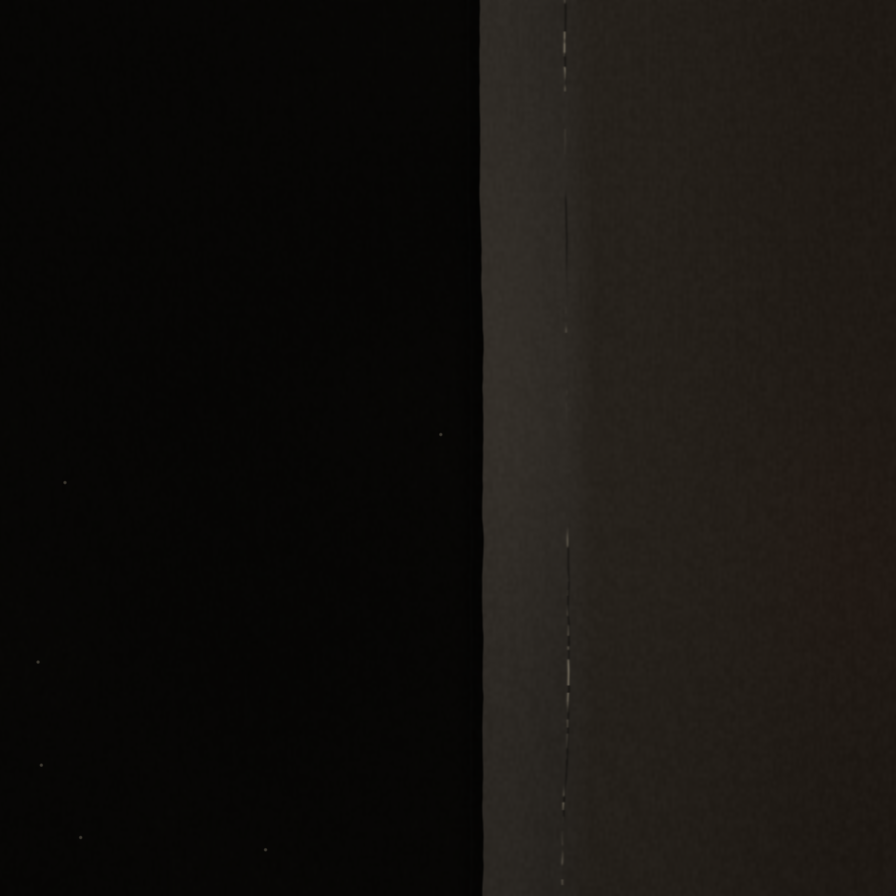
Write a three.js fragment shader that draws this texture.

```glsl
// A near-black field meets a warm grey-brown panel along a slightly ragged edge.
// Smooth gradients shade the panel, a broken pale thread runs down it,
// and value noise supplies the ragged edge, the worn thread and the fine grain.

varying vec2 vUv;

const vec3 BLACK_FIELD = vec3(0.026, 0.023, 0.018);
const vec3 STRIP_COLOR = vec3(0.193, 0.176, 0.155);
const vec3 PANEL_COLOR = vec3(0.150, 0.132, 0.110);
const vec3 PANEL_FAR   = vec3(0.122, 0.101, 0.081);
const vec3 FLECK_COLOR = vec3(0.46, 0.43, 0.37);
const float EDGE_X = 0.5390;
const float EDGE_SOFT = 0.0016;
const float THREAD_WIDTH = 0.0017;
const float GRAIN = 0.013;
const float SPECK_CELLS = 9.0;
const float SPECK_CHANCE = 0.13;

float hash(vec2 p) {
  return fract(sin(dot(p, vec2(127.1, 311.7))) * 43758.5453);
}

float noise(vec2 p) {
  vec2 i = floor(p);
  vec2 f = fract(p);
  f = f * f * (3.0 - 2.0 * f);
  return mix(mix(hash(i), hash(i + vec2(1.0, 0.0)), f.x),
             mix(hash(i + vec2(0.0, 1.0)), hash(i + vec2(1.0, 1.0)), f.x), f.y);
}

float fbm(vec2 p) {
  float sum = 0.0;
  float amp = 0.5;
  for (int i = 0; i < 4; i++) {
    sum += amp * noise(p);
    p = p * 2.03 + 17.3;
    amp *= 0.5;
  }
  return sum;
}

float bump(float x, float center, float width) {
  float d = (x - center) / width;
  return exp(-d * d);
}

// Ragged boundary, leaning a little left toward the top
float edgeX(float y) {
  float ragged = noise(vec2(y * 28.0, 3.0)) + 0.4 * noise(vec2(y * 90.0, 8.0)) - 0.7;
  return EDGE_X - 0.0030 * smoothstep(0.58, 0.78, y) + 0.0018 * ragged;
}

// Path of the thread, bowed right in the lower half
float threadX(float y) {
  float bow = mix(0.6280, 0.6340, smoothstep(0.06, 0.22, y));
  return bow - 0.0035 * smoothstep(0.25, 0.95, y)
       + 0.0012 * (noise(vec2(y * 60.0, 5.0)) - 0.5);
}

// Stretches where the thread shows pale
float threadWear(float y) {
  float wear = bump(y, 0.94, 0.07) + bump(y, 0.60, 0.035) + 0.7 * bump(y, 0.395, 0.012)
             + bump(y, 0.25, 0.065) + 0.8 * bump(y, 0.105, 0.012) + 0.6 * bump(y, 0.03, 0.03);
  return min(wear, 1.0) * smoothstep(0.42, 0.78, noise(vec2(y * 130.0, 11.0)));
}

// Sparse dust, at most one speck per cell
float specks(vec2 p) {
  vec2 cell = floor(p * SPECK_CELLS);
  float chance = hash(cell + 4.0);
  vec2 spot = 0.15 + 0.7 * vec2(hash(cell + 21.0), hash(cell + 57.0));
  float d = length(fract(p * SPECK_CELLS) - spot) / SPECK_CELLS;
  return step(chance, SPECK_CHANCE) * (1.0 - smoothstep(0.0006, 0.0028, d));
}

void main() {
  vec2 p = vUv;
  float edge = edgeX(p.y);
  float thread = threadX(p.y);

  // Panel: lighter strip, then a slow falloff to the right
  vec3 panel = mix(PANEL_COLOR, PANEL_FAR, smoothstep(0.64, 1.0, p.x));
  vec3 strip = STRIP_COLOR * (0.93 + 0.12 * bump(p.y, 0.62, 0.28));
  strip *= 1.0 - 0.10 * smoothstep(edge + 0.02, thread, p.x);
  panel = mix(strip, panel, smoothstep(thread - 0.006, thread + 0.035, p.x));
  panel *= 0.96 + 0.08 * fbm(p * vec2(5.0, 4.0));
  panel *= 1.0 - 0.06 * smoothstep(0.45, 0.0, p.y);
  panel.r += 0.008 * bump(p.x, 0.95, 0.09) * bump(p.y, 0.38, 0.15);

  // Dark field, with a faint crease beside the boundary
  vec3 field = BLACK_FIELD * (0.85 + 0.3 * fbm(p * 4.0 + 9.0));
  field *= 1.0 - 0.35 * smoothstep(0.506, 0.53, p.x);
  field += 0.006 * bump(p.x, edge - 0.013, 0.0018);

  // Thread: thin shadow broken by pale wear
  float threadLine = bump(p.x, thread, THREAD_WIDTH);
  float shadow = smoothstep(0.25, 0.65, noise(vec2(p.y * 16.0, 2.0)));
  panel *= 1.0 - 0.28 * shadow * bump(p.x, thread + 0.0008, THREAD_WIDTH);
  panel = mix(panel, FLECK_COLOR, 0.75 * threadLine * threadWear(p.y));

  float side = smoothstep(edge - EDGE_SOFT, edge + EDGE_SOFT, p.x);
  vec3 color = mix(field, panel, side);

  // Dust on the dark field and woven grain overall
  color = mix(color, FLECK_COLOR, 0.5 * specks(p) * (1.0 - side));
  float weave = noise(p * vec2(170.0, 230.0)) + noise(p * vec2(310.0, 120.0) + 40.0) - 1.0;
  color += weave * GRAIN * mix(0.35, 1.0, side);

  gl_FragColor = vec4(max(color, 0.0), 1.0);
}
```
